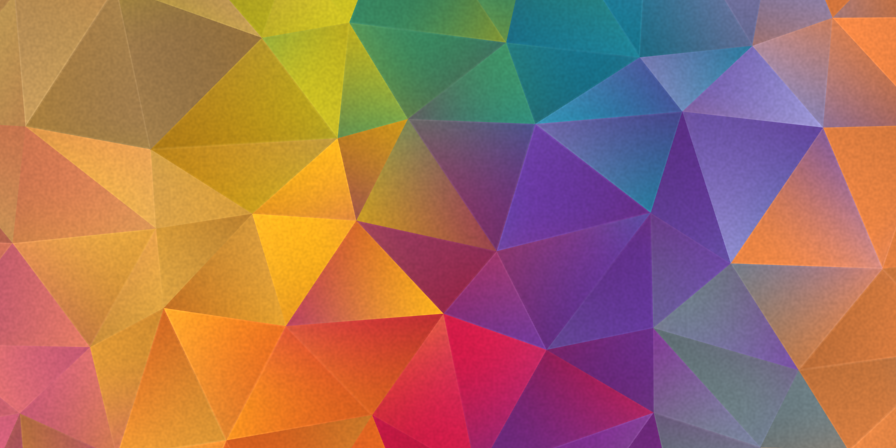
A Shadertoy shader for this background:

```glsl
// Low-poly mesh of softly shaded triangles in warm and violet hues, with fine paper grain

vec2 hash2(vec2 p) {
    vec3 q = fract(vec3(p.xyx) * vec3(0.1031, 0.1030, 0.0973));
    q += dot(q, q.yzx + 33.33);
    return fract((q.xx + q.yz) * q.zy);
}

float gradientDot(vec2 cell, vec2 offset) {
    float angle = 6.2832 * hash2(cell).x;
    return dot(vec2(cos(angle), sin(angle)), offset);
}

float gradientNoise(vec2 p) {
    vec2 i = floor(p), f = p - i, u = f * f * (3.0 - 2.0 * f), e = vec2(1, 0);
    return mix(mix(gradientDot(i, f), gradientDot(i + e.xy, f - e.xy), u.x),
               mix(gradientDot(i + e.yx, f - e.yx), gradientDot(i + 1.0, f - 1.0), u.x), u.y);
}

// Three horizontal colour ramps, blended vertically
vec3 colourField(vec2 p) {
    vec3 low[7] = vec3[7](
        vec3(0.75, 0.37, 0.45), vec3(0.84, 0.59, 0.25), vec3(0.84, 0.41, 0.17), vec3(0.76, 0.13, 0.28),
        vec3(0.46, 0.19, 0.51), vec3(0.43, 0.49, 0.51), vec3(0.76, 0.47, 0.27));
    vec3 middle[7] = vec3[7](
        vec3(0.81, 0.49, 0.35), vec3(0.87, 0.66, 0.31), vec3(0.85, 0.62, 0.16), vec3(0.60, 0.25, 0.38),
        vec3(0.38, 0.22, 0.56), vec3(0.41, 0.32, 0.62), vec3(0.82, 0.49, 0.28));
    vec3 high[7] = vec3[7](
        vec3(0.68, 0.55, 0.33), vec3(0.62, 0.49, 0.32), vec3(0.72, 0.68, 0.18), vec3(0.25, 0.52, 0.38),
        vec3(0.13, 0.46, 0.55), vec3(0.52, 0.51, 0.69), vec3(0.80, 0.47, 0.27));
    float x = clamp(p.x * 3.0, 0.0, 5.999);
    int i = int(x);
    float t = smoothstep(0.0, 1.0, fract(x));
    float y = (p.y - 0.1) / 0.4;
    vec3 lower = mix(mix(low[i], low[i + 1], t), mix(middle[i], middle[i + 1], t), smoothstep(0.0, 1.0, y));
    return mix(lower, mix(high[i], high[i + 1], t), smoothstep(1.0, 2.0, y));
}

// Jittered corner of a triangular lattice
vec2 corner(vec2 id) {
    vec2 jitter = 0.62 * (hash2(id + 17.0) - 0.5);
    return 0.275 * (vec2(id.x + 0.5 * id.y, 0.866 * id.y) + jitter);
}

// Signed distance to the line a-b, positive on its left
float edgeDistance(vec2 p, vec2 a, vec2 b) {
    vec2 e = normalize(b - a);
    return dot(p - a, vec2(-e.y, e.x));
}

// Facet colour in rgb, coverage in alpha
vec4 facet(vec2 p, vec2 a, vec2 b, vec2 c, vec2 seed) {
    float d = min(edgeDistance(p, a, b), min(edgeDistance(p, b, c), edgeDistance(p, c, a)));
    float coverage = clamp(d * iResolution.y / 1.3 + 0.5, 0.0, 1.0);
    if (coverage <= 0.0) return vec4(0);

    vec2 centre = (a + b + c) / 3.0, local = p - centre;
    vec2 r = hash2(seed), s = hash2(seed + 51.7);
    float angle = 6.2832 * r.x;
    vec2 dir = vec2(cos(angle), sin(angle));

    // Each facet reads the colour field along its own direction
    vec2 turned = mat2(dir.x, dir.y, -dir.y, dir.x) * local;
    vec3 colour = colourField(centre + 0.18 * (s - 0.5) + 0.75 * turned);
    colour = mix(vec3(dot(colour, vec3(0.3, 0.59, 0.11))), colour, 1.12);
    colour *= 1.0 + 0.24 * (r.y - 0.5) + 0.55 * dot(dir.yx, local);

    // Faint bright seam
    colour += 0.05 * s.x * (1.0 - smoothstep(0.0, 0.005, d));
    return vec4(colour, 1.0) * coverage;
}

void mainImage(out vec4 fragColor, in vec2 fragCoord) {
    vec2 p = fragCoord / iResolution.y;
    vec2 q = p / 0.275;
    vec2 home = floor(vec2(q.x - 0.57735 * q.y, 1.1547 * q.y));

    // Two facets per lattice cell, gathered from the neighbourhood
    vec4 sum = vec4(0);
    for (int j = -1; j <= 1; j++)
    for (int i = -1; i <= 1; i++) {
        vec2 id = home + vec2(i, j);
        vec2 a = corner(id), b = corner(id + vec2(1, 0));
        vec2 c = corner(id + vec2(0, 1)), d = corner(id + 1.0);
        sum += facet(p, a, b, c, id + 3.1);
        sum += facet(p, d, c, b, id + 91.4);
    }
    vec3 colour = sum.rgb / max(sum.a, 0.001);

    // Paper grain
    colour *= 1.0 + 0.07 * gradientNoise(p * 150.0) + 0.04 * gradientNoise(p * 67.0 + 9.0);
    fragColor = vec4(clamp(colour, 0.0, 1.0), 1.0);
}
```
